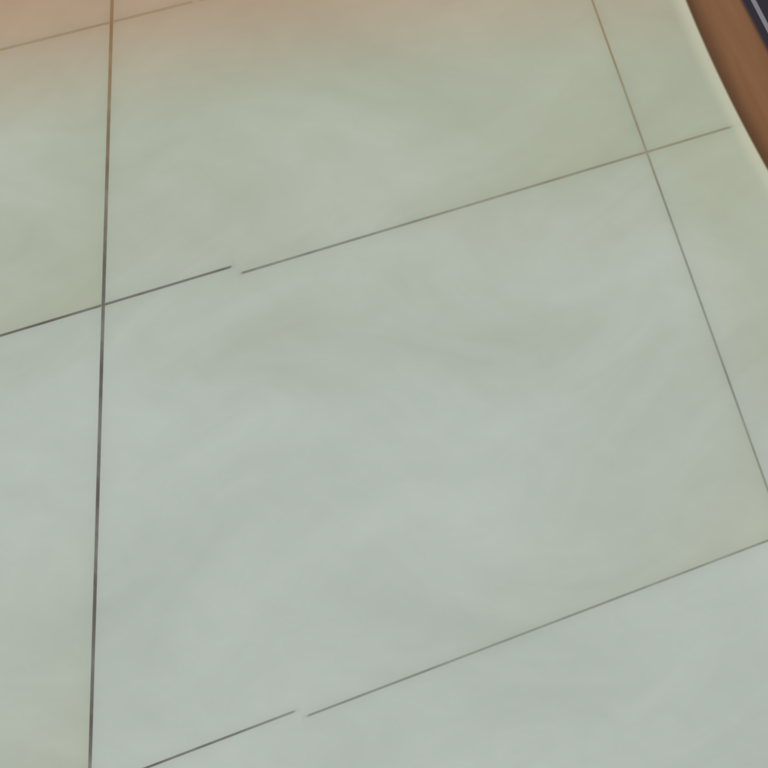
This texture is drawn by a WebGL 2 fragment shader. Its source:

```glsl
#version 300 es
precision highp float;
// Pale grey-green floor sheet seen in perspective, with worn, slightly jogged tile joints.
uniform vec2 u_resolution;
out vec4 fragColor;

// Surface colours
const vec3 SHEET = vec3(0.695, 0.728, 0.695);
const vec3 SAGE = vec3(0.665, 0.690, 0.610);
const vec3 WARM = vec3(0.690, 0.585, 0.490);
const vec3 JOINT_DARK = vec3(0.33, 0.31, 0.29);
const vec3 JOINT_RUST = vec3(0.52, 0.41, 0.28);
const vec3 JOINT_GREY = vec3(0.42, 0.43, 0.38);
const vec3 WOOD = vec3(0.50, 0.36, 0.26);
const vec3 TRIM = vec3(0.20, 0.19, 0.22);
const vec3 RIM = vec3(0.78, 0.77, 0.68);

// Column joints: left offset, spacing, and how both change going down
const float COLUMN_START = 0.146;
const float COLUMN_DRIFT = -0.029;
const float COLUMN_STEP = 0.625;
const float COLUMN_SPREAD = 0.388;

// Row joints: first joint, its slope, spacing and perspective growth
const float ROW_START = 0.065;
const float ROW_SLOPE = -0.25;
const float ROW_STEP = 0.302;
const float ROW_FAN = 0.039;
const float ROW_GROWTH = 0.202;

const float JOG = 0.0062;        // half of the break between row joint pieces
const float COLUMN_WIDTH = 0.0044;
const float ROW_WIDTH = 0.0030;
const float MOTTLE = 0.022;

// Cloudy variation from rotated, mutually warped sines; about -1 to 1
float layeredSines(vec2 p) {
    float sum = 0.0;
    float gain = 0.5;
    for (int i = 0; i < 5; i++) {
        p += 0.55 * sin(p.yx * 1.3 + float(i) * 1.9);
        sum += gain * sin(p.x) * cos(p.y * 1.1 + 0.7);
        p = mat2(1.40, 1.15, -1.15, 1.40) * p + 2.3;
        gain *= 0.6;
    }
    return sum;
}

float strokeMask(float dist, float width, float pixel) {
    float soft = max(pixel, 0.0012);
    return 1.0 - smoothstep(0.5 * width - soft, 0.5 * width + soft, abs(dist));
}

float rowCoord(float x, float down) {
    float q = (down - ROW_START - ROW_SLOPE * x) / (ROW_STEP - ROW_FAN * x);
    return q / max(1.0 + ROW_GROWTH * q, 0.1);
}

float rowHeight(float x, float row) {
    float q = row / (1.0 - ROW_GROWTH * row);
    return ROW_START + ROW_SLOPE * x + q * (ROW_STEP - ROW_FAN * x);
}

void main() {
    vec2 uv = gl_FragCoord.xy / u_resolution;
    float x = uv.x;
    float down = 1.0 - uv.y;
    float pixel = 1.0 / min(u_resolution.x, u_resolution.y);

    // Tile coordinates, with the row joints broken beside each seam
    float spacing = COLUMN_STEP + COLUMN_SPREAD * down;
    float column = (x - COLUMN_START - COLUMN_DRIFT * down) / spacing;
    float seam = column - 0.175 - 0.051 * rowCoord(x, down);
    float jogged = down;
    if (rowCoord(x, down) > 0.5) jogged -= seam > 0.0 ? JOG : -JOG;
    float row = rowCoord(x, jogged);
    float columnId = round(column);
    float rowId = round(row);

    // Sheet tone: cool below, sage above, warm at the upper left
    float cloud = layeredSines(vec2(x * 7.0 + uv.y * 2.0, uv.y * 13.0 - x * 4.0));
    float sage = smoothstep(0.60, 0.02, down + 0.12 * cloud) * 0.85;
    vec2 within = fract(vec2(column, row));
    float stain = pow(within.x * within.y, 3.0);
    float rightSide = smoothstep(0.95, 1.1, column);
    vec3 color = mix(SHEET, SAGE, clamp(sage + 0.7 * stain + 0.45 * rightSide, 0.0, 1.0));
    float warmth = smoothstep(0.23, -0.02, down + 0.20 * x);
    color = mix(color, WARM, 0.75 * warmth + 0.2 * smoothstep(0.12, 0.0, down));
    color += MOTTLE * cloud;
    color += 0.006 * layeredSines(uv * vec2(55.0, 70.0));

    // Worn joints, darker to the left and rustier near the top
    float wear = 0.85 + 0.25 * layeredSines(uv * 38.0);
    float leftSide = 1.0 - smoothstep(0.1, 0.6, x);
    vec3 lowerTone = mix(JOINT_GREY, JOINT_DARK, leftSide);
    vec3 jointTone = mix(JOINT_RUST, lowerTone, smoothstep(0.02, 0.38, down));
    float lean = COLUMN_DRIFT + COLUMN_SPREAD * columnId;
    float columnDist = (column - columnId) * spacing * inversesqrt(1.0 + lean * lean);
    float columnWidth = COLUMN_WIDTH * mix(0.65, 1.0, leftSide);
    float columnInk = strokeMask(columnDist, columnWidth, pixel) * mix(0.60, 0.88, leftSide);
    float rowDist = (jogged - rowHeight(x, rowId)) * 0.95;
    float rowInk = strokeMask(rowDist, ROW_WIDTH, pixel) * mix(0.58, 0.82, leftSide);
    rowInk *= smoothstep(0.004, 0.012, abs(seam)) * (1.0 - smoothstep(0.945, 0.96, x) * step(rowId, 1.5));
    rowInk *= mix(0.5, 1.0, step(0.5, rowId));
    float halo = exp(-abs(columnDist) * 130.0) + exp(-abs(rowDist) * 130.0);
    color -= 0.025 * halo;
    color = mix(color, jointTone, clamp(max(columnInk, rowInk) * wear, 0.0, 1.0));

    // Bright curled rim, then wood and dark trim past the sheet edge
    float past = (x - 0.892 - 0.40 * down - 0.37 * down * down) * 0.91;
    color = mix(color, RIM, 0.6 * smoothstep(-0.022, -0.003, past));
    vec3 wood = WOOD + 0.03 * layeredSines(vec2(past * 60.0, down * 9.0));
    wood *= mix(0.72, 1.0, smoothstep(0.0, 0.025, past));
    float trim = (x - 0.965 - 0.52 * down) * 0.89;
    wood = mix(wood, TRIM, smoothstep(-0.004, 0.004, trim));
    wood += 0.3 * strokeMask(trim - 0.014, 0.006, pixel);
    color = mix(color, wood, smoothstep(-pixel, pixel + 0.002, past));

    fragColor = vec4(clamp(color, 0.0, 1.0), 1.0);
}
```
